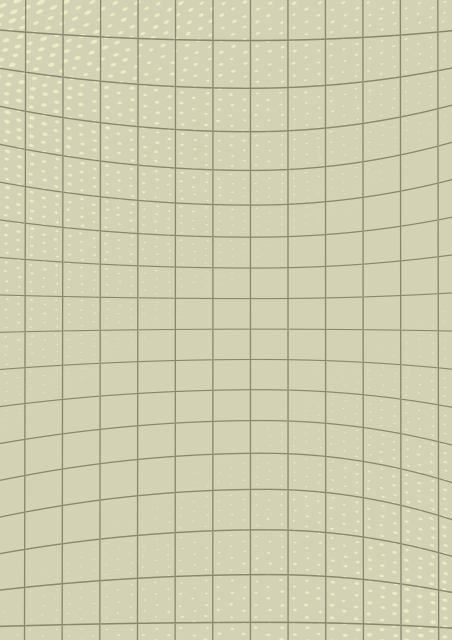
Write a Shadertoy shader that draws this pattern.

```glsl
// A warped grid of thin lines on pale olive paper, over a staggered halftone.
// Rows are bent parabolas whose sag swings up and down the page; the dots
// follow the rows and grow away from a bare diagonal band.

float hash(vec2 p) {
    return fract(sin(dot(p, vec2(127.1, 311.7))) * 43758.5453);
}

// Height of grid row k at x, measured down from the top in canvas widths
float rowHeight(float k, float x) {
    float phase = 0.365 * (k + 0.95);
    float sag = 0.0579 * sin(phase) + 0.0083 * sin(2.0 * phase) - 0.0018;
    float peak = 0.548 + 0.003 * k;
    float side = (x - peak) / (x < peak ? peak : 1.0 - peak);
    float lean = -0.006 * sin(phase - 0.6) * pow(max(side, 0.0), 2.0);
    return 0.0665 + 0.0847 * k - 0.00014 * k * k + sag * (1.0 - side * side) + lean;
}

// Antialiased fill of a shape from its signed distance
float cover(float d, float px) {
    return clamp(0.5 - d / px, 0.0, 1.0);
}

void mainImage(out vec4 fragColor, in vec2 fragCoord) {
    vec2 p = vec2(fragCoord.x, iResolution.y - fragCoord.y) / iResolution.x;
    float px = 1.0 / iResolution.x;

    // Rows: line coverage, continuous row coordinate and local row gap
    float lines = 0.0, row = -1.0, gap = 0.083;
    float y = rowHeight(-1.0, p.x);
    for (int i = -1; i < 18; i++) {
        float k = float(i);
        float next = rowHeight(k + 1.0, p.x);
        float width = 0.0012 + 0.0005 * abs(k - 8.0) / 8.0;
        lines = max(lines, cover(abs(p.y - y) - width, px));
        row += clamp((p.y - y) / (next - y), 0.0, 1.0);
        if (p.y >= y && p.y < next) gap = next - y;
        y = next;
    }

    // Columns: evenly spaced, very slightly fanned
    float fan = (p.y - 0.7) * mix(-0.002, 0.0015, p.x);
    float column = (p.x - 0.0555 - fan) / 0.0831;
    float columnDist = abs(fract(column + 0.5) - 0.5) * 0.0831;
    lines = max(lines, cover(columnDist - 0.0015, px));

    // Halftone: three dots across and four down each grid cell
    float slant = 0.25 * max(0.2 - p.y, 0.0) * (1.0 - smoothstep(0.2, 0.6, p.x));
    vec2 grid = vec2((column - slant / 0.0831) * 3.0, row * 4.0);
    grid.y += 0.5 * mod(floor(grid.x), 2.0);
    vec2 cell = floor(grid);
    vec2 jitter = vec2(hash(cell), hash(cell + 17.0)) - 0.5;
    vec2 q = (fract(grid) - 0.5 - 0.18 * jitter) * vec2(0.0277, gap * 0.25);
    q.y += q.x * 0.3 * (1.0 - smoothstep(0.0, 0.3, p.y));

    // Dot size grows with distance from the bare diagonal band
    float band = dot(p - vec2(0.073, 1.103), vec2(-0.56, -0.83));
    float radius = 0.0071 * max(abs(band) - 0.045, 0.0);
    radius *= 0.85 + 0.3 * hash(cell + 5.0);
    float dotDist = length(q * vec2(0.85, 1.3)) - radius;
    float dots = cover(dotDist, px * 1.3) * smoothstep(0.0, 0.0012, radius);

    vec3 paper = vec3(0.83, 0.825, 0.705);
    vec3 color = mix(paper, vec3(0.925, 0.925, 0.76), dots);
    color = mix(color, vec3(0.54, 0.53, 0.43), lines);
    fragColor = vec4(color, 1.0);
}
```
